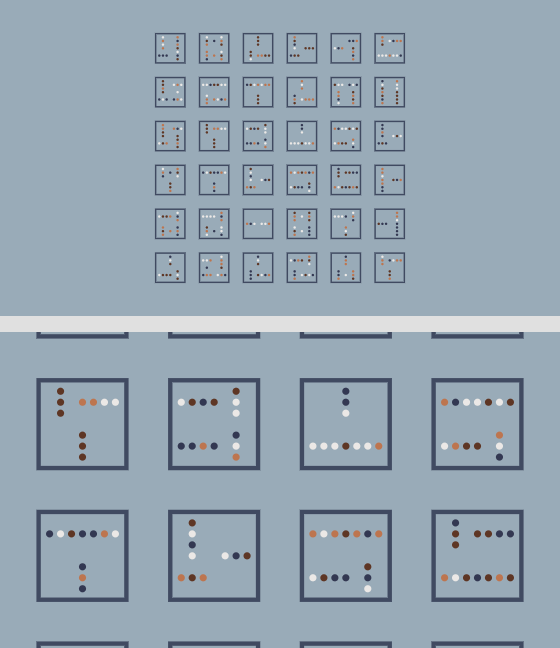
Top: the whole. Bottom: its middle third, enlarged.
Give the GLSL for this pattern, as a Shadertoy shader.

```glsl
float rand(vec2 tile, vec2 salt) {
    return fract(sin(dot(tile, vec2(12.99, 78.23)) + dot(salt, vec2(37.72, 9.15)) + 1.7) * 43758.5);
}

float coverage(float dist, float pixel) {
    return clamp(0.5 - dist / pixel, 0.0, 1.0);
}

// Dots sit on a 7 x 7 lattice, indexed -3..3 from the middle of the tile.
// A tile has two halves: each is one short bar, or two bars and a joining dot.
bool hasDot(vec2 tile, vec2 index) {
    vec2 k = rand(tile, vec2(20.0, 1.0)) < 0.5 ? index : index.yx;
    vec2 side = sign(k);
    vec2 local = abs(k - 2.0 * side);
    if (side.x == 0.0 || max(local.x, local.y) > 2.5) return false;

    bool merged = rand(tile, vec2(side.x, 30.0)) < 0.4;
    if (side.y == 0.0) return local.x < (merged ? 1.5 : 0.5);
    if (merged) return false;

    bool upright = rand(tile, side + 40.0) < 0.5;
    vec2 bar = upright ? local : local.yx;
    return bar.x < 0.5 && bar.y < 1.5;
}

vec3 dotColor(float pick) {
    if (pick < 0.27) return vec3(0.20, 0.22, 0.32);
    if (pick < 0.50) return vec3(0.37, 0.21, 0.14);
    if (pick < 0.76) return vec3(0.74, 0.46, 0.31);
    return vec3(0.92, 0.91, 0.90);
}

void mainImage(out vec4 fragColor, in vec2 fragCoord) {
    // One unit is the distance between neighbouring tiles
    float pixel = 7.2 / iResolution.y;
    vec2 p = (fragCoord - 0.5 * iResolution.xy) * pixel;
    vec3 color = vec3(0.60, 0.67, 0.72);

    if (max(abs(p.x), abs(p.y)) < 3.0) {
        vec2 tile = floor(p + 3.0);
        vec2 q = fract(p) - 0.5;

        // Square frame
        float frame = abs(max(abs(q.x), abs(q.y)) - 1.0 / 3.0) - 1.0 / 60.0;
        color = mix(color, vec3(0.25, 0.29, 0.38), coverage(frame, pixel));

        // Dots, each with its own colour
        vec2 index = floor(q * 12.0 + 0.5);
        if (hasDot(tile, index)) {
            float disc = length(q - index / 12.0) - 0.027;
            color = mix(color, dotColor(rand(tile, index + 60.0)), coverage(disc, pixel));
        }
    }
    fragColor = vec4(color, 1.0);
}
```
